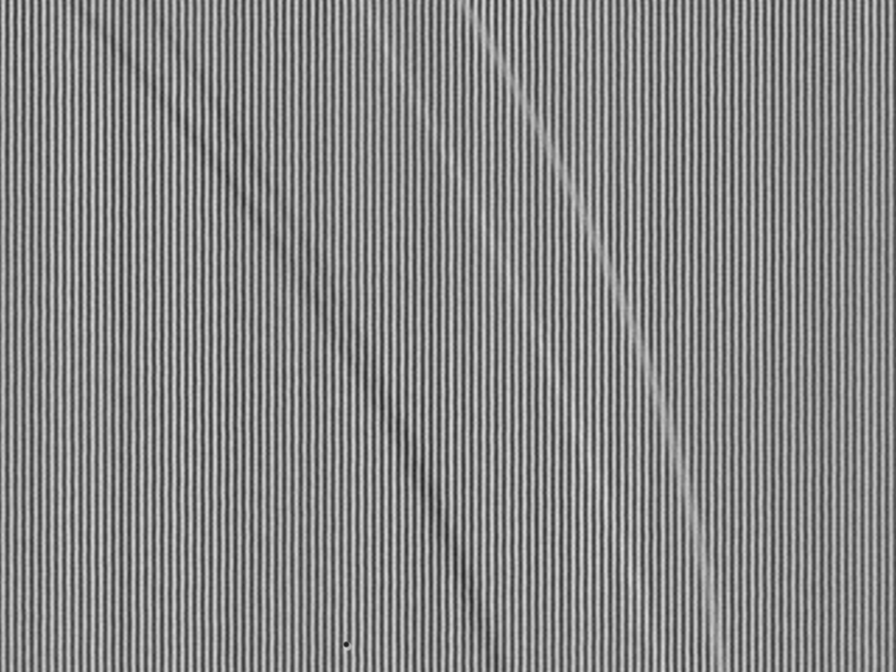
Give the GLSL for this texture, as a Shadertoy shader.

```glsl
// Fine vertical grey ribbing with faint curved creases, soft wear and grain.

float hash(vec2 p) {
    return fract(sin(dot(p, vec2(127.1, 311.7))) * 43758.5453);
}

float noise(vec2 p) {
    vec2 cell = floor(p), f = fract(p);
    f = f * f * (3.0 - 2.0 * f);
    return mix(mix(hash(cell), hash(cell + vec2(1, 0)), f.x),
               mix(hash(cell + vec2(0, 1)), hash(cell + vec2(1, 1)), f.x), f.y);
}

// Soft band along a curve that starts at the top edge and steepens downward
float crease(vec2 uv, float start, float slope, float bend, float width) {
    float drop = 1.0 - uv.y;
    float offset = uv.x - (start + slope * drop + bend * drop * drop);
    return exp(-offset * offset / (width * width));
}

void mainImage(out vec4 fragColor, in vec2 fragCoord) {
    vec2 uv = fragCoord / iResolution.xy;

    // Ribs: 110 across, each with a slight waver and its own tone
    float ribs = uv.x * 110.0 + 0.05 * (noise(uv * vec2(40.0, 60.0)) - 0.5);
    float wave = cos(6.28318 * (ribs - 0.4));
    float ribTone = hash(vec2(floor(ribs + 0.1), 7.0)) - 0.5;

    // Contrast drifts in patches and fades toward the right edge
    float contrast = 0.265 + 0.05 * (noise(uv * vec2(9.0, 5.0)) - 0.5);
    contrast *= 1.0 - 0.15 * smoothstep(0.75, 1.0, uv.x);
    float shade = 0.525 + contrast * wave + 0.04 * ribTone;

    // One bright crease, then fainter ones to its left
    float bright = crease(uv, 0.515, 0.49, -0.20, 0.007);
    shade = mix(shade, 0.73, 0.5 * bright);
    shade -= 0.05 * crease(uv, 0.08, 0.72, -0.25, 0.010);
    shade -= 0.04 * crease(uv, 0.16, 0.55, -0.15, 0.008);
    shade += 0.04 * crease(uv, 0.40, 0.46, -0.12, 0.008);

    // Fine grain
    shade += 0.07 * (noise(uv * vec2(320.0, 240.0)) - 0.5);

    // Small dark nick with a light rim near the bottom
    vec2 nick = (uv - vec2(0.388, 0.038)) * vec2(iResolution.x / iResolution.y, 1.0);
    shade = mix(shade, 0.85, 0.7 * smoothstep(0.008, 0.004, length(nick)));
    shade = mix(shade, 0.12, smoothstep(0.006, 0.002, length(nick - vec2(-0.002, 0.003))));

    fragColor = vec4(vec3(clamp(shade, 0.0, 1.0)), 1.0);
}
```
